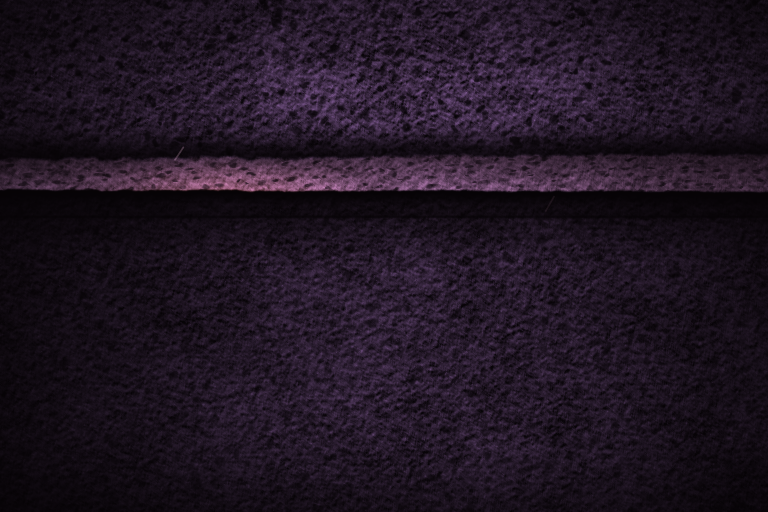
Give the GLSL for this texture, as a Shadertoy shader.

```glsl
// Dark violet pitted metal with a lit horizontal ridge, its shadow and a thin seam.
#define RIDGE_TOP 0.688
#define RIDGE_BASE 0.628
#define SEAM_Y 0.576
#define UPPER_LIGHT 0.205
#define LOWER_LIGHT 0.130
#define RIDGE_LIGHT 0.265
#define PIT_SCALE 34.0
#define GRAIN_SCALE 115.0
#define RELIEF 1.7
#define PANEL_TINT vec3(1.00, 0.72, 1.17)
#define RIDGE_TINT vec3(1.10, 0.76, 1.10)
#define BLACK_LEVEL vec3(0.022, 0.010, 0.020)

float hash(vec2 p) {
    return fract(sin(dot(p, vec2(127.1, 311.7))) * 43758.545);
}

float noise(vec2 p) {
    vec2 cell = floor(p), f = fract(p);
    f = f * f * (3.0 - 2.0 * f);
    float low = mix(hash(cell), hash(cell + vec2(1, 0)), f.x);
    float high = mix(hash(cell + vec2(0, 1)), hash(cell + vec2(1, 1)), f.x);
    return mix(low, high, f.y);
}

float fbm(vec2 p) {
    float sum = 0.0, weight = 0.5;
    for (int i = 0; i < 4; i++) {
        sum += weight * noise(p);
        p = mat2(1.6, 1.2, -1.2, 1.6) * p + 7.3;
        weight *= 0.55;
    }
    return sum;
}

// Soft irregular hollows, one candidate per jittered cell
float pits(vec2 p, float density) {
    p += 0.40 * (vec2(noise(p * 2.3), noise(p * 2.3 + 31.0)) - 0.5);
    vec2 cell = floor(p);
    float depth = 0.0;
    for (int y = -1; y <= 1; y++)
    for (int x = -1; x <= 1; x++) {
        vec2 id = cell + vec2(x, y);
        vec2 offset = p - id - vec2(hash(id), hash(id + 19.7));
        offset = mat2(0.88, -0.48, 0.48, 0.88) * offset * vec2(1.0, 1.25);
        float radius = mix(0.24, 0.46, hash(id + 53.1));
        float present = step(hash(id + 87.4), density);
        float hollow = 1.0 - smoothstep(radius * 0.35, radius, length(offset));
        depth = max(depth, present * hollow * mix(0.6, 1.0, hash(id + 5.9)));
    }
    return depth;
}

float hair(vec2 p, vec2 a, vec2 b) {
    vec2 along = b - a;
    float t = clamp(dot(p - a, along) / dot(along, along), 0.0, 1.0);
    return 1.0 - smoothstep(0.0005, 0.0028, length(p - a - along * t));
}

float bell(float x, float center, float width) {
    float d = (x - center) / width;
    return exp(-d * d);
}

void mainImage(out vec4 fragColor, in vec2 fragCoord) {
    vec2 uv = fragCoord / iResolution.xy;
    vec2 p = fragCoord / iResolution.y;
    float soft = max(0.002, 1.0 / iResolution.y);

    // Slightly ragged ridge borders
    float ragged = (fbm(vec2(p.x * 45.0, 3.0)) - 0.45) * 0.013;
    float top = RIDGE_TOP + 0.010 * uv.x + ragged;
    float base = RIDGE_BASE - 0.004 * uv.x + ragged * 0.5;
    float aboveBase = smoothstep(base - soft, base + soft, uv.y);
    float aboveTop = smoothstep(top - soft * 2.0, top + soft * 2.0, uv.y);
    float ridge = aboveBase * (1.0 - aboveTop);

    // Side-lit surface grain
    vec2 grainPos = mat2(0.94, 0.34, -0.34, 0.94) * p * GRAIN_SCALE;
    float height = fbm(grainPos);
    float slope = height - fbm(grainPos + vec2(-0.35, 0.40));
    float blotch = fbm(p * 11.0 + 4.0);
    float grain = 1.0 + RELIEF * slope + 1.5 * (height - 0.46) + 0.9 * (blotch - 0.46);
    float sparkle = pow(noise(grainPos * 1.7 + 9.0), 10.0);

    // Broad light on each panel
    float upper = UPPER_LIGHT * (0.10 + 0.90 * bell(uv.x, 0.53, 0.40));
    upper *= 0.52 + 0.48 * bell(uv.y, 0.81, 0.12);
    upper *= mix(0.22, 1.0, smoothstep(0.0, 0.065, uv.y - top));
    float lower = LOWER_LIGHT * (0.08 + 0.92 * bell(uv.x, 0.55, 0.40));
    lower *= mix(0.35, 1.0, smoothstep(-0.06, 0.20, uv.y));
    lower *= mix(0.50, 1.0, smoothstep(0.0, 0.10, SEAM_Y - uv.y));
    float ledge = 0.035 * bell(uv.x, 0.52, 0.45) * smoothstep(0.0, 0.035, base - uv.y);
    lower = mix(lower, ledge, smoothstep(SEAM_Y - soft, SEAM_Y + soft, uv.y));
    lower *= 1.0 - 0.65 * bell(uv.y, SEAM_Y, 0.003);

    // Crest light, strongest left of the middle
    float across = clamp((uv.y - base) / (top - base), 0.0, 1.0);
    float crest = RIDGE_LIGHT * (0.50 + 0.65 * bell(uv.x, 0.32, 0.20) + 0.50 * bell(uv.x, 0.63, 0.24));
    crest *= mix(1.25, 0.58, across) * smoothstep(0.0, 0.10, across + 0.03);

    // Pits: bold above, fainter below, flattened along the ridge
    float panelPits = pits(p * PIT_SCALE, 0.62) * mix(0.55, 0.84, aboveBase);
    float ridgePits = pits(p * vec2(PIT_SCALE, PIT_SCALE * 1.9) + 40.0, 0.75) * 0.65;
    float hollow = mix(panelPits, ridgePits, ridge);

    float light = mix(mix(lower, crest, aboveBase), upper, aboveTop);
    float shade = light * max(mix(grain, 1.0, ridge * 0.45), 0.08) * (1.0 - hollow);
    shade += light * sparkle * 0.9 * (1.0 - 0.6 * ridge);
    vec3 color = BLACK_LEVEL + shade * mix(PANEL_TINT, RIDGE_TINT, ridge);
    color += vec3(0.12, 0.045, 0.01) * ridge * bell(uv.x, 0.30, 0.13) * (1.0 - across) * (1.0 - hollow);

    // Two stray fibres
    color += vec3(0.22, 0.17, 0.20) * hair(p, vec2(0.342, 0.688), vec2(0.358, 0.712));
    color += vec3(0.07, 0.05, 0.06) * hair(p, vec2(1.066, 0.588), vec2(1.082, 0.616));
    fragColor = vec4(clamp(color, 0.0, 1.0), 1.0);
}
```
